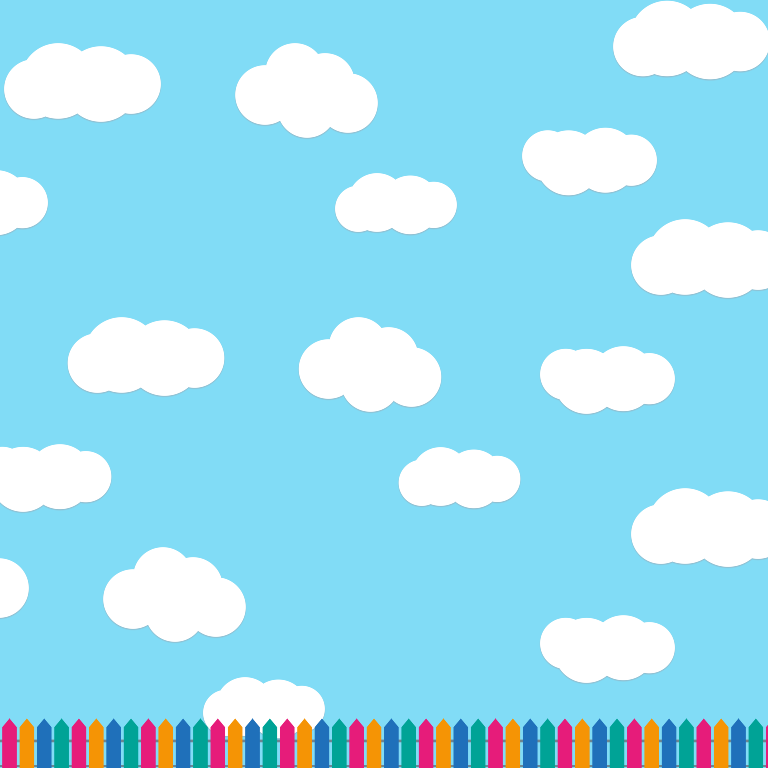
Reproduce this background procedurally as a WebGL 1 fragment shader.

```glsl
precision highp float;
// Draws white puffy clouds in a light blue sky above a row of coloured pickets.
uniform vec2 u_resolution;

float circle(vec2 p, vec2 center, float radius) {
  return length(p - center) - radius;
}

// Wide cloud made of four puffs
float longCloud(vec2 p) {
  float ends = min(circle(p, vec2(-0.0632, -0.0085), 0.0388),
                   circle(p, vec2(0.0632, -0.0020), 0.0388));
  float middle = min(circle(p, vec2(-0.0317, 0.0020), 0.0492),
                     circle(p, vec2(0.0241, -0.0020), 0.0492));
  return min(ends, middle);
}

// Taller cloud made of five equal puffs
float tallCloud(vec2 p) {
  float d = circle(p, vec2(-0.0540, -0.0059), 0.0388);
  d = min(d, circle(p, vec2(-0.0150, 0.0228), 0.0388));
  d = min(d, circle(p, vec2(0.0241, 0.0098), 0.0388));
  d = min(d, circle(p, vec2(0.0007, -0.0228), 0.0388));
  return min(d, circle(p, vec2(0.0540, -0.0163), 0.0388));
}

// Four clouds that keep the same arrangement; one is flipped upside down
float cloudGroup(vec2 p) {
  float d = min(longCloud(p), tallCloud(p - vec2(0.2917, -0.0104)));
  d = min(d, 0.777 * longCloud((p - vec2(0.4082, -0.1578)) / 0.777));
  vec2 flipped = (p - vec2(-0.1328, -0.1582)) * vec2(1.0, -1.0);
  return min(d, 0.86 * longCloud(flipped / 0.86));
}

// Three rows of groups, one on the left and one on the right
float clouds(vec2 p) {
  float d = 1.0;
  for (int row = 0; row < 3; row++) {
    vec2 left = row == 0 ? vec2(0.1074, 0.8926)
              : row == 1 ? vec2(0.1901, 0.5358) : vec2(-0.0645, 0.2363);
    vec2 right = row == 0 ? vec2(0.9004, 0.9479)
                          : vec2(0.9238, 1.0137 - 0.3503 * float(row));
    d = min(d, min(cloudGroup(p - left), cloudGroup(p - right)));
  }
  return d;
}

vec3 picketColor(float index) {
  float k = mod(index, 4.0);
  if (k < 0.5) return vec3(0.90, 0.11, 0.48);
  if (k < 1.5) return vec3(0.96, 0.58, 0.02);
  if (k < 2.5) return vec3(0.12, 0.44, 0.73);
  return vec3(0.00, 0.64, 0.59);
}

void main() {
  vec2 p = gl_FragCoord.xy / u_resolution.y;
  float pixel = 1.0 / u_resolution.y;

  // Sky, then clouds with a thin grey shadow below
  vec3 color = vec3(0.506, 0.863, 0.965);
  float shadow = clouds(p + vec2(0.0, 0.0012));
  color = mix(color, vec3(0.60, 0.67, 0.72), 0.6 * (1.0 - smoothstep(-0.001, 0.0015, shadow)));
  float cover = 1.0 - smoothstep(-0.5 * pixel, 0.5 * pixel, clouds(p));
  color = mix(color, vec3(1.0), cover);

  // Rails seen through the gaps
  float rail = min(abs(p.y - 0.0352) - 0.0018, abs(p.y - 0.0025) - 0.0013);
  color = mix(color, vec3(0.43, 0.52, 0.57), 1.0 - smoothstep(-0.5 * pixel, 0.5 * pixel, rail));

  // Pointed pickets in four repeating colours
  float slot = (p.x - 0.0124) / 0.0226;
  float index = floor(slot + 0.5);
  float side = abs(slot - index) * 0.0226;
  float picket = max(side - 0.0095, (p.y - 0.0645 + 1.2 * side) / 1.56);
  color = mix(color, picketColor(index), 1.0 - smoothstep(-0.5 * pixel, 0.5 * pixel, picket));

  gl_FragColor = vec4(color, 1.0);
}
```
